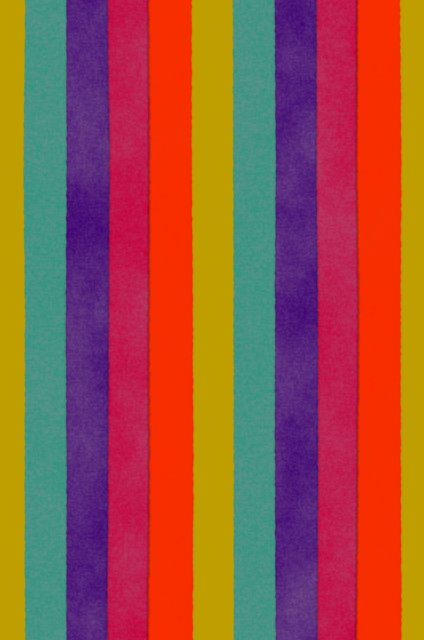
Write a Shadertoy shader that draws this pattern.

```glsl
// Five-colour vertical stripes, printed unevenly on woven cloth.

const int INKS = 5;
const float PERIOD = 0.3262;   // width of one five-stripe repeat, in canvas heights
const float ORIGIN = 0.0078;   // left start of the first repeat, inside a mustard stripe
const vec3 BARE_CLOTH = vec3(0.62, 0.56, 0.61);

// Mustard, teal, purple, crimson, orange
const vec3 INK[INKS] = vec3[INKS](
    vec3(0.75, 0.62, 0.00), vec3(0.27, 0.58, 0.52), vec3(0.33, 0.13, 0.49),
    vec3(0.75, 0.11, 0.31), vec3(0.97, 0.18, 0.00));
const float EDGE[INKS] = float[INKS](0.030, 0.0951, 0.1615, 0.2240, 0.2927);
const float OVERLAP[INKS] = float[INKS](0.0, 0.06, 0.12, 0.20, 0.03);
const float WEAR[INKS] = float[INKS](0.05, 0.22, 0.62, 0.50, 0.05);
const float GRAIN[INKS] = float[INKS](0.04, 0.50, 0.26, 0.26, 0.05);

float hash(vec2 p) {
    vec3 q = fract(p.xyx * 0.1031);
    q += dot(q, q.yzx + 33.33);
    return fract((q.x + q.y) * q.z);
}

float valueNoise(vec2 p) {
    vec2 cell = floor(p);
    vec2 f = fract(p);
    f = f * f * (3.0 - 2.0 * f);
    float low = mix(hash(cell), hash(cell + vec2(1, 0)), f.x);
    float high = mix(hash(cell + vec2(0, 1)), hash(cell + vec2(1, 1)), f.x);
    return mix(low, high, f.y);
}

// Soft blotches, centred on zero
float cloud(vec2 p) {
    float sum = 0.0;
    float weight = 0.5;
    for (int octave = 0; octave < 4; octave++) {
        sum += weight * (valueNoise(p) - 0.5);
        p = p * 2.1 + 17.3;
        weight *= 0.55;
    }
    return sum;
}

// Fine speckle with faint horizontal and vertical threads, centred on zero
float weave(vec2 p) {
    float speckle = valueNoise(p * 400.0) - 0.5;
    float weft = valueNoise(p * vec2(70.0, 380.0) + 41.0) - 0.5;
    float warp = valueNoise(p * vec2(380.0, 70.0) + 83.0) - 0.5;
    return 0.75 * speckle + 0.28 * weft + 0.16 * warp;
}

// Ink thinned by wear and grain; each stripe has its own blotches
vec3 printedInk(int ink, float stripeId, vec2 p, float threads) {
    vec2 offset = vec2(stripeId * 13.7 + 50.0, stripeId * 29.3 + 80.0);
    float blotch = cloud(p * vec2(13.0, 10.0) + offset);
    float thinning = WEAR[ink] * blotch + GRAIN[ink] * threads;
    return INK[ink] + thinning * (BARE_CLOTH - INK[ink]);
}

// Slow drift of a stripe edge plus its ragged thread-scale fringe
float edgeShift(float edgeId, float y) {
    float drift = valueNoise(vec2(edgeId * 7.0 + 60.0, y * 4.0)) - 0.5;
    float fringe = valueNoise(vec2(edgeId * 11.0 + 90.0, y * 190.0)) - 0.5;
    return 0.0035 * drift + 0.0013 * fringe;
}

void mainImage(out vec4 fragColor, in vec2 fragCoord) {
    vec2 p = fragCoord / iResolution.y;
    float blur = 0.75 / iResolution.y + 0.0003;
    float repeatId = floor((p.x - ORIGIN) / PERIOD);
    float x = p.x - ORIGIN - repeatId * PERIOD;
    float threads = weave(p);

    // Lay each stripe over the one to its left
    float firstId = repeatId * float(INKS);
    vec3 color = printedInk(0, firstId, p, threads);
    float seam = 0.0;
    for (int i = 0; i < INKS; i++) {
        float stripeId = firstId + float(i + 1);
        float d = x - EDGE[i] - edgeShift(stripeId, p.y);
        vec3 next = printedInk((i + 1) % INKS, stripeId, p, threads);
        color = mix(color, next, smoothstep(-blur, blur, d));
        seam += OVERLAP[i] * (1.0 - smoothstep(0.0005, 0.0025 + blur, abs(d)));
    }

    // Darken where neighbouring inks overlap
    color *= 1.0 - seam;
    fragColor = vec4(clamp(color, 0.0, 1.0), 1.0);
}
```
